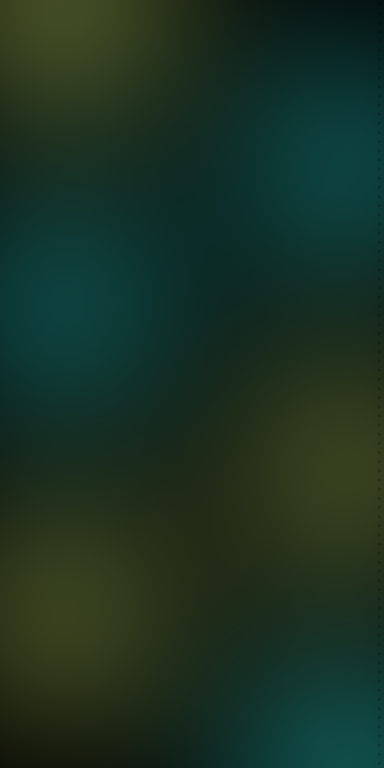
Write a Shadertoy shader that draws this background.

```glsl
// Soft teal and olive glows alternating down a dark, tall backdrop.

#define TEAL vec3(0.045, 0.240, 0.232)
#define OLIVE vec3(0.210, 0.238, 0.108)
#define GLOW_COUNT 6
#define GLOW_RADIUS 0.195
#define LEFT_X 0.16
#define RIGHT_X 0.91
#define RIGHT_DROP 0.012
#define END_BOOST 0.22
#define DOT_ROWS 84.0
#define DOT_X 0.988
#define DOT_STRENGTH 0.22

// Gaussian falloff, one at the centre
float glow(vec2 offset) {
    return exp(-dot(offset, offset) / (GLOW_RADIUS * GLOW_RADIUS));
}

// Sum of glows placed in a zigzag from top to bottom
vec3 glowField(vec2 p, float aspect) {
    vec3 light = vec3(0.0);
    for (int i = 0; i < GLOW_COUNT; i++) {
        float side = float(i % 2);
        float depth = float(i) / float(GLOW_COUNT - 1);
        vec2 center = vec2(mix(LEFT_X, RIGHT_X, side) * aspect,
                           1.0 - depth - RIGHT_DROP * side);
        // Hues come in pairs, with the end glows brighter
        vec3 hue = ((i + 1) / 2) % 2 == 1 ? TEAL : OLIVE;
        float strength = 1.0 + END_BOOST * pow(abs(2.0 * depth - 1.0), 4.0);
        light += hue * strength * glow(p - center);
    }
    return light;
}

// Faint column of tiny dots by the right edge
float edgeDots(vec2 p, float aspect) {
    vec2 cell = vec2((p.x - DOT_X * aspect) * DOT_ROWS,
                     fract(p.y * DOT_ROWS) - 0.5);
    return 1.0 - smoothstep(0.08, 0.26, length(cell));
}

void mainImage(out vec4 fragColor, in vec2 fragCoord) {
    vec2 p = fragCoord / iResolution.y;
    float aspect = iResolution.x / iResolution.y;
    vec3 color = glowField(p, aspect);
    color *= 1.0 - DOT_STRENGTH * edgeDots(p, aspect);
    fragColor = vec4(color, 1.0);
}
```
